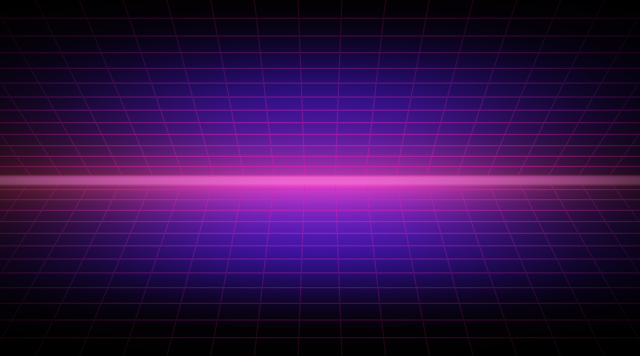
Reproduce this background procedurally as a WebGL 1 fragment shader.

```glsl
precision highp float;
// Neon retro grid: mirrored perspective floor and ceiling with a glowing horizon.

uniform vec2 u_resolution;

#define HORIZON -0.007     // height of the glow relative to the centre
#define BAND_HALF 0.0125   // half thickness of the bright bar
#define GRID_GAP 0.005     // distance from the centre to the first row
#define ROW_STEP 0.02655   // row spacing at the horizon
#define COLUMN_STEP 0.0855 // column spacing at the horizon
#define SPREAD 0.885       // growth of the cells away from the horizon
#define LINE_HALF 0.0017   // half thickness of the grid lines
#define VIOLET vec3(0.13, 0.045, 0.62)
#define MAGENTA vec3(1.0, 0.28, 0.10)
#define NEON vec3(0.87, 0.13, 0.68)
#define PINK vec3(0.93, 0.40, 0.82)
#define DUSTY vec3(0.45, 0.23, 0.35)

// Distance to the nearest integer
float nearest(float v) {
  return abs(fract(v - 0.5) - 0.5);
}

// Antialiased coverage of a thin line
float stroke(float dist, float pixel) {
  return clamp((LINE_HALF - dist) / pixel + 0.5, 0.0, 1.0);
}

// Rows in x, columns in y
vec2 gridLines(vec2 p, float pixel) {
  float depth = abs(p.y) - GRID_GAP;
  float scale = 1.0 + SPREAD * depth;
  float row = depth / (ROW_STEP * scale);
  float column = p.x / (COLUMN_STEP * scale) + 0.5;
  float rowDist = nearest(row) * ROW_STEP * scale * scale;
  float columnDist = nearest(column) * COLUMN_STEP * scale;
  return vec2(stroke(rowDist, pixel), stroke(columnDist, pixel));
}

// Violet haze plus a magenta glow around the horizon
vec3 backdrop(float height, float side) {
  float upper = smoothstep(-0.012, 0.012, height);
  float d = abs(height);
  float haze = exp(-pow(d / mix(0.31, 0.36, upper), 4.0));
  haze *= mix(1.16, 0.98, upper);
  float glow = mix(0.85, 0.65, upper) * exp(-d / mix(0.10, 0.12, upper));
  float falloff = pow(abs(side), 2.2);
  return VIOLET * haze * exp(-1.75 * falloff)
       + MAGENTA * glow * exp(-(1.3 + 0.35 * side) * falloff);
}

void main() {
  float pixel = 1.0 / u_resolution.y;
  vec2 p = (gl_FragCoord.xy - 0.5 * u_resolution) * pixel;
  float side = 2.0 * gl_FragCoord.x / u_resolution.x - 1.0;
  float height = p.y - HORIZON;

  vec3 color = backdrop(height, side);

  // Grid, fading towards the canvas edges
  vec2 lines = gridLines(p, pixel);
  float fade = 0.16 + 0.42 * exp(-pow(abs(p.y) / 0.3, 2.0));
  fade *= 1.0 - 0.6 * side * side;
  color = mix(color, NEON, fade * max(lines.x, 0.65 * lines.y));

  // Bright horizon bar, duller at both ends and dimmer on the right
  float bar = 1.0 - smoothstep(BAND_HALF - 0.006, BAND_HALF + 0.006, abs(height));
  vec3 barColor = mix(PINK, DUSTY, side * side) * (1.0 - 0.14 * side * side * side);
  color = mix(color, barColor, 0.92 * bar);

  gl_FragColor = vec4(color, 1.0);
}
```
